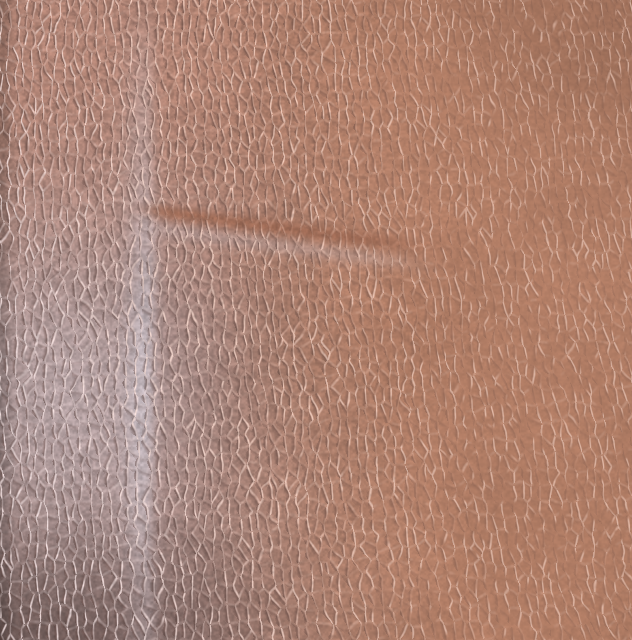
Give the GLSL for this texture, as a WebGL 2 fragment shader.

```glsl
#version 300 es
precision highp float;

uniform vec2 u_resolution;
out vec4 fragColor;

#define TAN vec3(0.695, 0.490, 0.395)
#define ROSE vec3(0.700, 0.520, 0.460)
#define MAUVE vec3(0.620, 0.505, 0.485)
#define SHEEN vec3(0.770, 0.735, 0.765)
#define GLINT vec3(0.920, 0.790, 0.735)
#define COOL_GLINT vec3(0.930, 0.865, 0.865)
#define SHADOW vec3(0.370, 0.270, 0.250)
#define CREASE_TONE vec3(0.610, 0.405, 0.320)
#define GRAIN_ROWS 41.0
#define GRAIN_COLUMNS 72.0
#define LINE_WIDTH 0.17
#define RELIEF 0.55

float hash(vec2 p) {
    return fract(sin(dot(p, vec2(127.1, 311.7))) * 43758.5453);
}

vec2 hash2(vec2 p) {
    return vec2(hash(p), hash(p + 57.3));
}

float noise(vec2 p) {
    vec2 i = floor(p), f = fract(p);
    f = f * f * (3.0 - 2.0 * f);
    return mix(mix(hash(i), hash(i + vec2(1, 0)), f.x),
               mix(hash(i + vec2(0, 1)), hash(i + vec2(1, 1)), f.x), f.y);
}

float bell(float x, float center, float width) {
    float d = (x - center) / width;
    return exp(-d * d);
}

// Pebble cell: xy = direction to the nearest border, z = distance to it
vec3 pebble(vec2 p) {
    vec2 cell = floor(p), nearest = vec2(8.0), second = vec2(8.0);
    for (int j = -1; j <= 1; j++) {
        for (int i = -1; i <= 1; i++) {
            vec2 c = cell + vec2(i, j);
            vec2 r = c + 0.12 + 0.76 * hash2(c) - p;
            if (dot(r, r) < dot(nearest, nearest)) {
                second = nearest;
                nearest = r;
            } else if (dot(r, r) < dot(second, second)) {
                second = r;
            }
        }
    }
    vec2 normal = normalize(second - nearest);
    return vec3(normal, dot(0.5 * (nearest + second), normal));
}

// Broad colour of the hide under soft window light
vec3 hideColor(vec2 uv, float ridge) {
    float warmth = smoothstep(0.18, 0.72, uv.x + 0.12 * (noise(uv * 4.0) - 0.5));
    vec3 left = mix(MAUVE, ROSE, smoothstep(0.35, 0.90, uv.y));
    vec3 color = mix(left, TAN, warmth);
    float glow = bell(uv.x, 0.11, 0.17) * bell(uv.y, 0.38, 0.25);
    color = mix(color, SHEEN, 0.52 * glow);
    color = mix(color, SHEEN, ridge);
    float corner = (1.0 - smoothstep(0.0, 0.25, uv.y)) * (1.0 - smoothstep(0.05, 0.60, uv.x));
    color *= 1.0 - 0.27 * corner * (1.0 - ridge);
    color *= 1.0 - 0.20 * (1.0 - smoothstep(0.0, 0.03, uv.x));
    color *= 1.0 - 0.07 * smoothstep(0.75, 1.1, uv.x * 0.6 + uv.y * 0.5);
    return color * (0.97 + 0.06 * noise(uv * 9.0));
}

void main() {
    vec2 uv = gl_FragCoord.xy / u_resolution;
    vec2 p = gl_FragCoord.xy / u_resolution.y;

    // Vertical ridge, crisp on its right flank
    float ridgeX = uv.x - 0.229 + 0.010 * (noise(vec2(uv.y * 5.0, 3.0)) - 0.5);
    float ridge = bell(ridgeX, 0.0, ridgeX > 0.0 ? 0.017 : 0.032);
    ridge *= (0.30 + 0.52 * bell(uv.y, 0.40, 0.25)) * (1.0 - smoothstep(0.82, 1.05, uv.y));
    vec3 color = hideColor(uv, ridge);

    // Slanting crease with a lit lip below
    float creaseY = uv.y - 0.671 + 0.133 * (uv.x - 0.24);
    float span = smoothstep(0.19, 0.28, uv.x) * (1.0 - smoothstep(0.54, 0.72, uv.x));
    float crease = span * bell(creaseY, 0.0, 0.012);
    float lip = span * bell(creaseY, -0.028, 0.014);
    color = mix(color, SHEEN, 0.28 * lip);
    color = mix(color, CREASE_TONE, 0.85 * crease);

    // Upright pebbled grain, coarser towards the bottom
    vec2 warp = vec2(noise(p * 11.0), noise(p * 11.0 + 31.0)) - 0.5;
    vec2 wobble = vec2(noise(p * 80.0), noise(p * 80.0 + 17.0)) - 0.5;
    vec2 g = (p + 0.012 * warp + 0.003 * wobble)
           * vec2(GRAIN_COLUMNS * mix(0.92, 1.08, uv.y), GRAIN_ROWS);
    vec3 edge = pebble(g);
    float soft = GRAIN_COLUMNS / u_resolution.y;
    float line = 1.0 - smoothstep(0.0, max(LINE_WIDTH, 1.2 * soft), edge.z);
    float flank = 1.0 - smoothstep(0.08, 0.50, edge.z);

    // Upright borders catch light, in broken strokes on the flat side
    float flatness = smoothstep(0.30, 0.85, uv.x);
    float upright = mix(0.25, 1.0, smoothstep(0.30, 0.85, abs(edge.x)));
    float broken = smoothstep(0.25, 0.75, noise(g * vec2(1.6, 1.5) + 9.0));
    float strokes = line * upright * mix(0.40 + 0.60 * broken, broken, flatness);
    float calm = 1.0 - 0.65 * crease;
    float shade = flank * max(edge.x + 0.25 * edge.y, 0.0) * (1.0 - line);
    color = mix(color, SHADOW, RELIEF * mix(1.0, 0.35, flatness) * shade * calm);
    vec3 glint = mix(COOL_GLINT, GLINT, smoothstep(0.10, 0.60, uv.x + 0.3 * uv.y));
    color = mix(color, glint, mix(0.85, 0.66, flatness) * strokes * calm);

    // Fine pores
    float pores = noise(p * 190.0) + 0.6 * noise(p * 340.0) - 0.8;
    color *= 1.0 + mix(0.17, 0.07, flatness) * pores;
    fragColor = vec4(clamp(color, 0.0, 1.0), 1.0);
}
```
